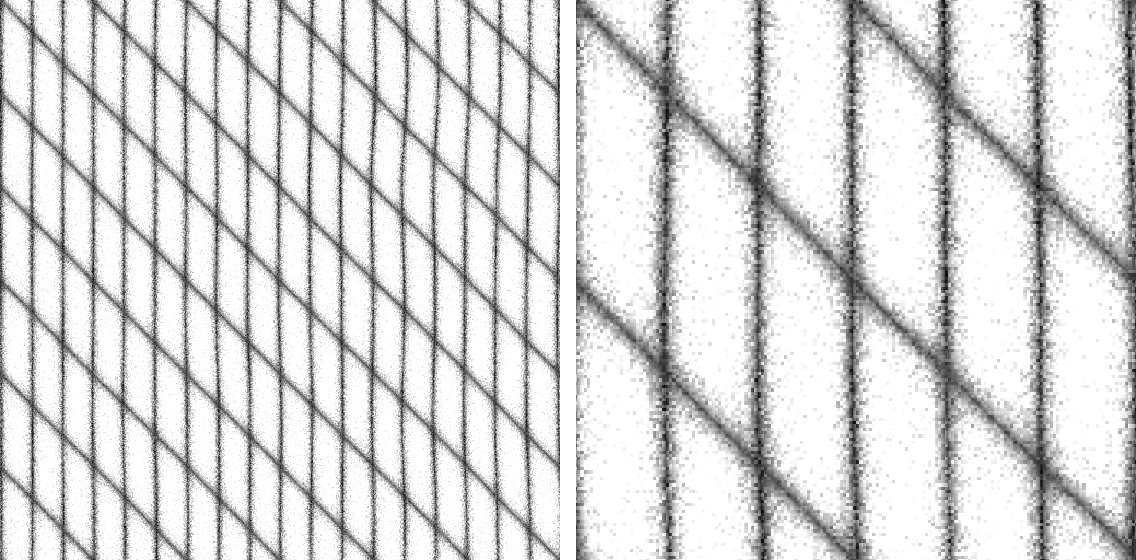
Left: the whole. Right: its middle third, enlarged.
Write a WebGL 2 fragment shader that draws this pattern.

```glsl
#version 300 es
precision highp float;
// Grainy charcoal lattice: 18 upright strokes crossed by 6 bands of
// falling diagonals. Each stroke is an exponential falloff of ink, bent
// by smooth noise and broken up by fine speckle that clips to white paper.
uniform vec2 u_resolution;
out vec4 fragColor;

float hash(vec2 p) {
    return fract(sin(dot(p, vec2(127.1, 311.7))) * 43758.5453);
}

// Smooth value noise in 0..1
float valueNoise(vec2 p) {
    vec2 cell = floor(p);
    vec2 f = fract(p);
    f = f * f * (3.0 - 2.0 * f);
    float low = mix(hash(cell), hash(cell + vec2(1.0, 0.0)), f.x);
    float high = mix(hash(cell + vec2(0.0, 1.0)), hash(cell + vec2(1.0)), f.x);
    return mix(low, high, f.y);
}

// Distance to the nearest of evenly spaced lines, count per unit
float lineDistance(float x, float count) {
    return abs(fract(x * count + 0.5) - 0.5) / count;
}

// Bell-shaped speckle, constant within each grain of the paper
float speckle(vec2 uv) {
    vec2 grain = floor(uv * 512.0);
    return hash(grain) + hash(grain + 71.3) + hash(grain + 193.7) - 1.5;
}

void main() {
    vec2 uv = gl_FragCoord.xy / u_resolution;

    // Hand-drawn wobble, a little stronger toward the right
    float bend = valueNoise(uv * vec2(6.0, 5.0) + 3.7) - 0.5;
    float sway = valueNoise(uv * 5.0 + 31.2) - 0.5;
    float uprightDist = lineDistance(uv.x + bend * mix(0.005, 0.012, uv.x), 18.0);
    float diagonalDist = lineDistance(uv.x + uv.y + sway * 0.006, 6.0) * 0.7071;

    // Ink falloff; pressure varies along the upright strokes
    float pressure = mix(0.88, 1.06, valueNoise(uv * vec2(18.0, 14.0) + 8.0));
    float upright = pressure * exp(-uprightDist / 0.0058);
    float diagonal = 0.86 * exp(-diagonalDist / 0.0074);
    float ink = upright + diagonal - upright * diagonal;

    // Diagonal strokes are smoother, so they quiet the grain
    float grainStrength = mix(0.28, 0.12, diagonal);
    float tone = 1.2 - 0.97 * ink - grainStrength * speckle(uv);
    fragColor = vec4(vec3(clamp(tone, 0.06, 1.0)), 1.0);
}
```
